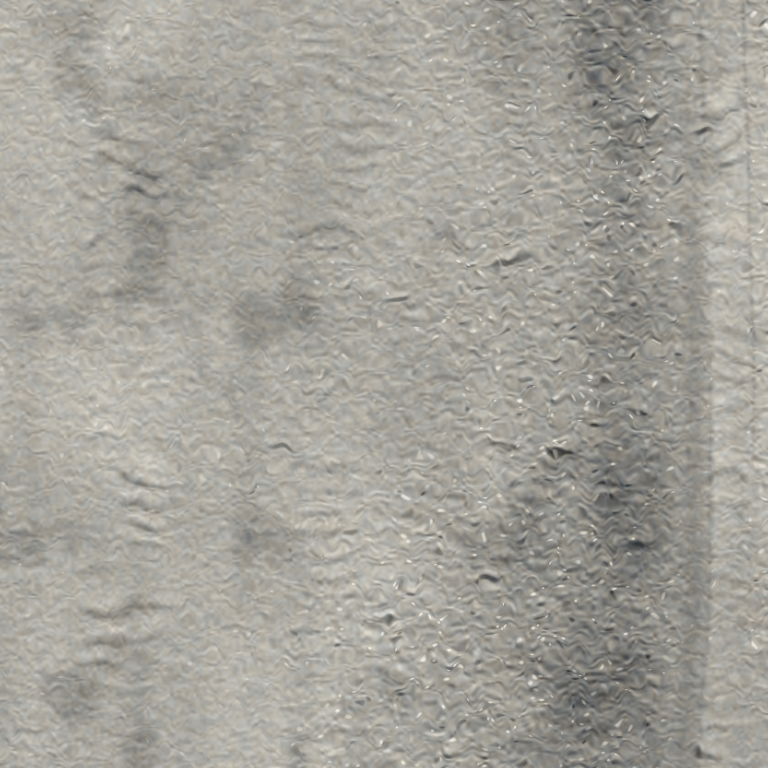
Reproduce this texture procedurally as a Shadertoy shader.

```glsl
// Dry grey dirt road seen from above, with vertical vehicle tracks.
// Embossed stretched noise makes the gravel, scattered ellipses make
// the clods, pits and pale chips, and wavy ribs make the tyre treads.

float hash(vec2 p) {
    vec3 q = fract(p.xyx * 0.1031);
    q += dot(q, q.yzx + 33.33);
    return fract((q.x + q.y) * q.z);
}

float noise(vec2 p) {
    vec2 i = floor(p), f = fract(p);
    f = f * f * (3.0 - 2.0 * f);
    return mix(mix(hash(i), hash(i + vec2(1, 0)), f.x),
               mix(hash(i + vec2(0, 1)), hash(i + vec2(1, 1)), f.x), f.y);
}

float fbm(vec2 p) {
    float sum = 0.0, gain = 0.5;
    for (int i = 0; i < 4; i++) {
        sum += gain * noise(p);
        p = p * 2.03 + 17.3;
        gain *= 0.5;
    }
    return sum / 0.9375;
}

// Height of the gravel, grains wider than tall
float relief(vec2 p) {
    return noise(p * vec2(75, 115)) + 0.8 * noise(p * vec2(150, 210) + 40.0);
}

// Soft ellipses in jittered cells; amount is the share of filled cells
float scatter(vec2 p, float cells, float amount, vec2 size, float seed) {
    p *= cells;
    vec2 id = floor(p);
    float cover = 0.0;
    for (int j = -1; j <= 1; j++)
    for (int i = -1; i <= 1; i++) {
        vec2 cell = id + vec2(i, j);
        float rank = hash(cell + seed);
        vec2 jitter = vec2(hash(cell + seed + 17.0), hash(cell + seed + 31.0));
        vec2 d = p - cell - jitter;
        d.y -= d.x * 0.6 * (hash(cell + seed + 53.0) - 0.4);
        d /= size * mix(0.5, 1.0, hash(cell + seed + 71.0));
        float present = smoothstep(rank, rank + 0.08, amount);
        cover = max(cover, present * (1.0 - smoothstep(0.25, 1.0, length(d))));
    }
    return cover;
}

// Strip around a vertical line
float strip(float x, float centre, float halfWidth, float soft) {
    return 1.0 - smoothstep(halfWidth - soft, halfWidth + soft, abs(x - centre));
}

// Light upper face and thin dark lower edge of tread ribs
float ribs(vec2 p, float period) {
    float phase = p.y / period + 1.3 * noise(p * vec2(14, 11)) + 0.5 * noise(p * 45.0);
    float t = fract(phase);
    float shadow = smoothstep(0.0, 0.2, t) * (1.0 - smoothstep(0.2, 0.5, t));
    float crest = smoothstep(0.35, 0.6, t) * (1.0 - smoothstep(0.6, 1.0, t));
    return (0.55 * crest - shadow) * smoothstep(0.2, 0.65, noise(p * vec2(22, 16) + 9.0));
}

void mainImage(out vec4 fragColor, in vec2 fragCoord) {
    vec2 p = fragCoord / iResolution.xy;
    vec2 ragged = p + 0.012 * (vec2(noise(p * 65.0), noise(p * 65.0 + 90.0)) - 0.5);
    float x = p.x + 0.03 * (noise(vec2(p.y * 4.0, 3.0)) - 0.5);
    float patches = fbm(p * vec2(7, 5) + 5.0);

    // Lanes of the road
    float churned = strip(x, 0.80, 0.045, 0.05);
    float rut = strip(x, 0.90, 0.014, 0.012) * (1.0 - smoothstep(0.62, 0.95, p.y));
    float rightTrack = strip(x, 0.943, 0.025, 0.008);
    float worn = smoothstep(0.52, 0.74, x) * (1.0 - smoothstep(0.86, 0.93, x));
    float smoothed = max(rut, 0.75 * rightTrack);
    float rough = 0.18 + 0.45 * smoothstep(0.4, 0.7, x) + 0.35 * churned;
    rough += 0.3 * strip(x, 0.6, 0.16, 0.1) * (1.0 - smoothstep(0.15, 0.5, p.y));
    rough = clamp(rough + 0.9 * (patches - 0.5), 0.05, 1.0) * (1.0 - 0.8 * smoothed);

    // Broad tone and vertical streaks
    float tone = 0.672 - 0.065 * worn - 0.07 * churned - 0.09 * rut;
    tone += 0.17 * (fbm(p * vec2(6, 4) + 60.0) - 0.5);
    tone += 0.05 * (noise(p * vec2(28, 2.5)) - 0.5);
    tone -= 0.13 * churned * smoothstep(0.45, 0.75, fbm(p * vec2(14, 10)));
    tone -= 0.09 * smoothstep(0.6, 0.8, fbm(p * 10.0 + 130.0));

    // Tyre treads and the edges of the right track
    tone += 0.13 * ribs(p, 0.034) * strip(x, 0.155, 0.05, 0.022)
          * smoothstep(0.03, 0.2, p.y) * (1.0 - smoothstep(0.78, 0.88, p.y));
    tone += 0.07 * ribs(p + 3.0, 0.03) * strip(x, 0.45, 0.07, 0.03);
    tone += 0.10 * ribs(p + 7.0, 0.036) * rightTrack;
    tone -= 0.09 * strip(x, 0.917, 0.003, 0.005) * noise(vec2(p.y * 9.0, 8.0));
    tone -= 0.08 * strip(x, 0.973, 0.002, 0.004) * smoothstep(0.3, 0.6, p.y);

    // Gravel lit from the top
    float slope = relief(ragged) - relief(ragged + vec2(0.001, 0.0045));
    tone += slope * (0.075 + 0.11 * rough);
    tone += 0.06 * (noise(p * 210.0 + 20.0) - 0.5);

    // Pits with pale lips, long clods, and pale chips
    vec2 lip = ragged - vec2(0.001, 0.007);
    float pitShare = 0.03 + 0.4 * rough * rough;
    float pits = scatter(ragged, 42.0, pitShare, vec2(0.42, 0.22), 11.0);
    float pitLips = scatter(lip, 42.0, pitShare, vec2(0.42, 0.22), 11.0);
    float clodShare = 0.03 + 0.22 * rough;
    float clods = scatter(ragged, 13.0, clodShare, vec2(0.5, 0.12), 205.0);
    float clodLips = scatter(lip, 13.0, clodShare, vec2(0.5, 0.12), 205.0);
    float chips = scatter(ragged, 75.0, 0.04 + 0.22 * rough, vec2(0.42, 0.32), 307.0);
    tone += 0.08 * pitLips * (1.0 - pits) + 0.08 * clodLips * (1.0 - clods);
    tone -= 0.17 * pits + 0.24 * clods;
    tone += 0.17 * chips * (0.4 + rough);

    // Warm grey dust, cooler in the shadows, with faint coloured grains
    tone = clamp(tone, 0.22, 0.92);
    vec3 color = tone * mix(vec3(0.99, 1.0, 0.99), vec3(1.014, 1.0, 0.952),
                            smoothstep(0.3, 0.6, tone));
    float hue = noise(p * 120.0 + 300.0) - 0.5;
    color += 0.03 * hue * vec3(1.0, 0.1, -1.0);
    fragColor = vec4(color, 1.0);
}
```
